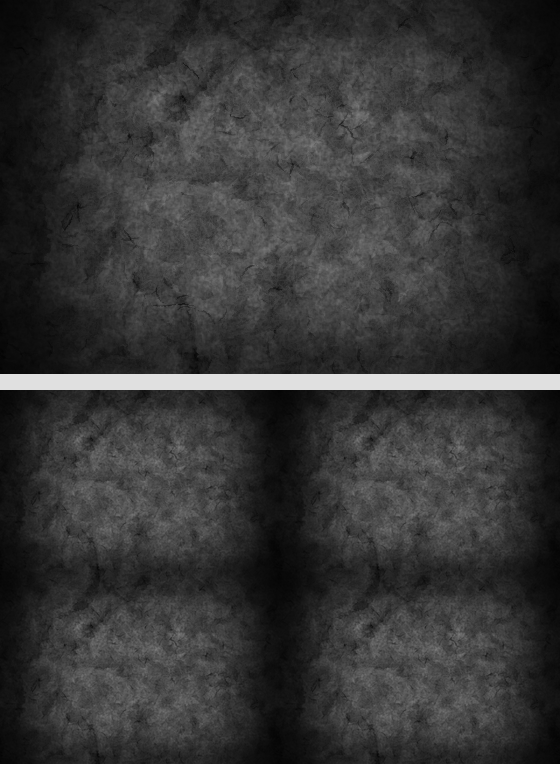
Top: one tile. Bottom: repeated 2 by 2.
Give the GLSL for this texture, as a Shadertoy shader.

```glsl
// Dark trowelled plaster wall with ragged blotches, scratches and shaded borders; tiles on all sides.

const float PI = 3.14159;
const float WALL_GRAY = 0.31;

vec2 hash2(vec2 p) {
    vec3 q = fract(p.xyx * vec3(0.1031, 0.1030, 0.0973));
    q += dot(q, q.yzx + 33.33);
    return fract((q.xx + q.yz) * q.zy);
}

vec2 rotate(vec2 p, float angle) {
    float c = cos(angle), s = sin(angle);
    return vec2(c * p.x + s * p.y, c * p.y - s * p.x);
}

// Slope of one lattice corner, wrapped to the period
float corner(vec2 cell, vec2 offset, vec2 period, float seed) {
    float angle = 2.0 * PI * hash2(mod(cell, period) + seed).x;
    return dot(vec2(cos(angle), sin(angle)), offset);
}

// Gradient noise that repeats after a whole number of cells
float gradientNoise(vec2 p, vec2 period, float seed) {
    vec2 cell = floor(p), f = p - cell;
    vec2 w = f * f * f * (f * (f * 6.0 - 15.0) + 10.0);
    vec2 e = vec2(1.0, 0.0);
    float low = mix(corner(cell, f, period, seed),
                    corner(cell + e.xy, f - e.xy, period, seed), w.x);
    float high = mix(corner(cell + e.yx, f - e.yx, period, seed),
                     corner(cell + e.xx, f - e.xx, period, seed), w.x);
    return mix(low, high, w.y);
}

float fbm(vec2 uv, vec2 cells, int octaves, float seed) {
    float sum = 0.0, gain = 1.0;
    for (int i = 0; i < octaves; i++) {
        sum += gain * gradientNoise(uv * cells, cells, seed + float(i) * 17.3);
        cells *= 2.0;
        gain *= 0.66;
    }
    return sum;
}

// Scattered bent strokes, light and dark, each sharper along one side
float strokes(vec2 uv, vec2 cells, float slim, float seed) {
    vec2 p = uv * cells, home = floor(p);
    float sum = 0.0;
    for (int y = -1; y <= 1; y++) {
        for (int x = -1; x <= 1; x++) {
            vec2 cell = home + vec2(x, y);
            vec2 id = mod(cell, cells) + seed;
            vec2 kind = hash2(id + 37.7);
            vec2 d = rotate(p - cell - hash2(id), PI * kind.x);
            d.y += (kind.y - 0.5) * d.x * d.x;
            vec2 scaled = d / vec2(0.9, slim);
            float softness = mix(0.15, 0.65, smoothstep(-0.5, 0.5, scaled.y));
            float body = smoothstep(0.0, softness, 1.0 - length(scaled));
            float tone = 2.0 * fract(kind.x * 7.0 + kind.y * 5.0) - 1.0;
            sum += body * tone;
        }
    }
    return sum;
}

// Periodic falloff: "rim" at the border, 1 in the middle
float borderShade(float t, float rim) {
    float c = cos(PI * t);
    return mix(1.0, rim, pow(c * c, 3.2));
}

void mainImage(out vec4 fragColor, in vec2 fragCoord) {
    vec2 uv = fragCoord / iResolution.xy;

    // Ragged outlines: broad bending plus fine fraying
    vec2 bend = vec2(fbm(uv, vec2(6.0, 4.0), 3, 3.0), fbm(uv, vec2(6.0, 4.0), 3, 61.0));
    vec2 fray = vec2(fbm(uv, vec2(60.0, 40.0), 3, 11.0), fbm(uv, vec2(60.0, 40.0), 3, 83.0));
    vec2 aspect = vec2(1.0, 1.5);
    vec2 bent = uv + aspect * 0.015 * bend;
    vec2 frayed = bent + aspect * 0.011 * fray;

    // Blotches and trowel marks, from broad to small
    float cloud = fbm(frayed, vec2(15.0, 10.0), 4, 23.0);
    float tone = 1.02 + 0.30 * cloud;
    tone += 0.26 * min(strokes(frayed, vec2(6.0, 4.0), 0.14, 5.0), 0.0);
    tone += 0.13 * strokes(frayed, vec2(15.0, 10.0), 0.32, 41.0);
    tone += 0.14 * strokes(frayed, vec2(30.0, 20.0), 0.26, 71.0);
    tone += 0.14 * strokes(bent + aspect * 0.003 * fray, vec2(60.0, 40.0), 0.20, 97.0);

    // Many short dark scratches, broken into patches
    float patches = smoothstep(-0.3, 0.4, fbm(uv, vec2(12.0, 8.0), 3, 47.0));
    vec2 rough = bent + aspect * 0.004 * fray;
    float scratch = min(strokes(rough, vec2(42.0, 28.0), 0.10, 131.0), 0.0);
    tone += 0.38 * patches * scratch;

    // Grain, and clusters of pits in the darker areas
    float grain = fbm(uv, vec2(120.0, 80.0), 2, 29.0);
    float pits = smoothstep(0.08, 0.45, grain) * smoothstep(0.25, -0.30, cloud);
    tone += 0.28 * grain - 0.26 * pits;

    float shade = borderShade(uv.x, 0.20) * borderShade(uv.y, 0.50);
    float gray = WALL_GRAY * shade * max(tone, 0.15);
    fragColor = vec4(vec3(gray), 1.0);
}
```
